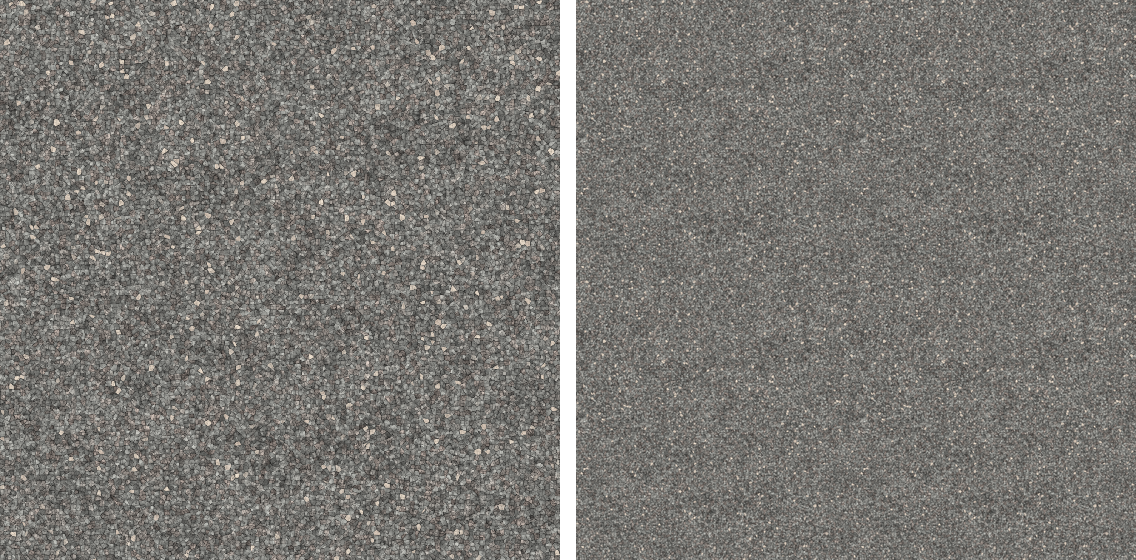
Left, the tile; right, the same tile 2 across and 2 down.
Write a three.js fragment shader that draws this texture.

```glsl
// Worn grey asphalt: packed angular grit with dark crevices and sparse cream chips.
varying vec2 vUv;

vec3 hash3(vec2 p) {
  vec3 q = fract(p.xyx * vec3(0.1031, 0.1030, 0.0973));
  q += dot(q, q.yxz + 33.33);
  return fract((q.xxy + q.yzz) * q.zyx);
}

// Wrapping cellular noise: x = gap to the neighbour, y = facet slope, zw = grain randoms.
vec4 grains(vec2 uv, float count, float seed) {
  vec2 p = uv * count;
  vec2 base = floor(p);
  float nearest = 9.0;
  float second = 9.0;
  vec2 toCentre = vec2(0.0);
  vec2 id = vec2(0.0);
  for (int j = -1; j <= 1; j++) {
    for (int i = -1; i <= 1; i++) {
      vec2 cell = base + vec2(float(i), float(j));
      vec2 wrapped = mod(cell, count) + seed;
      vec2 offset = cell + 0.05 + 0.9 * hash3(wrapped).xy - p;
      float d = length(offset);
      if (d < nearest) {
        second = nearest;
        nearest = d;
        toCentre = offset;
        id = wrapped;
      } else {
        second = min(second, d);
      }
    }
  }
  vec3 rnd = hash3(id + 317.0);
  float angle = 6.2832 * rnd.z;
  float slope = dot(toCentre, vec2(cos(angle), sin(angle)));
  return vec4(second - nearest, slope, rnd.xy);
}

// Broad stains from layered sines with whole-number frequencies.
float stains(vec2 uv) {
  vec2 t = 6.2832 * uv;
  float s = sin(2.0 * t.x + 3.0 * t.y + 1.5 * sin(3.0 * t.x - t.y));
  s += 0.8 * sin(5.0 * t.x - 4.0 * t.y + 2.0 * sin(2.0 * t.y + 4.0 * t.x));
  s += 0.6 * sin(7.0 * t.y + 3.0 * t.x + 2.0 * sin(6.0 * t.x - 5.0 * t.y));
  return s;
}

void main() {
  vec4 stone = grains(vUv, 112.0, 11.0);
  vec4 grit = grains(vUv, 197.0, 53.0);

  // Grey value of the stones and the finer grit lying over them.
  float tone = 0.525 + 0.011 * stains(vUv);
  tone += 0.16 * (stone.z - 0.5) + 0.10 * stone.y;
  tone += 0.24 * (grit.z * grit.z - 0.33) + 0.10 * grit.y;

  // Neutral to pinkish mineral tint.
  vec3 tint = mix(vec3(1.0, 1.005, 0.975), vec3(1.07, 0.99, 0.94), pow(stone.w, 3.0));
  vec3 color = tone * tint;

  // Cream chips replace a few of the stones.
  float chip = smoothstep(0.955, 0.985, stone.z) * smoothstep(0.02, 0.22, stone.x);
  vec3 cream = mix(vec3(0.80, 0.73, 0.67), vec3(0.92, 0.87, 0.80), stone.w);
  color = mix(color, cream + 0.12 * grit.y, 0.9 * chip);

  // Crevices of varied depth.
  float stoneGap = 1.0 - smoothstep(0.0, 0.28, stone.x);
  float gritGap = 1.0 - smoothstep(0.0, 0.30, grit.x);
  color *= 1.0 - stoneGap * mix(0.12, 0.42, grit.w);
  color *= 1.0 - gritGap * mix(0.08, 0.30, stone.w) * (1.0 - 0.7 * chip);

  gl_FragColor = vec4(color, 1.0);
}
```
